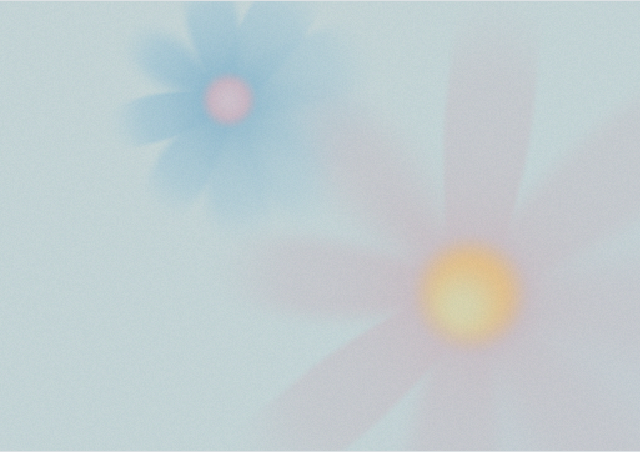
Give the GLSL for this background, as a WebGL 1 fragment shader.

```glsl
precision highp float;
uniform vec2 u_resolution;

const float TAU = 6.2831853;
const vec3 MIST = vec3(0.765, 0.828, 0.836);
const vec3 MIST_SHADE = vec3(0.765, 0.802, 0.822);
const vec3 BORDER = vec3(0.86, 0.88, 0.89);
const vec3 BLUE_TIP = vec3(0.670, 0.790, 0.838);
const vec3 BLUE_ROOT = vec3(0.550, 0.718, 0.800);
const vec3 PINK_TIP = vec3(0.772, 0.768, 0.792);
const vec3 PINK_ROOT = vec3(0.790, 0.715, 0.740);
const vec3 ROSE_RIM = vec3(0.775, 0.705, 0.755);
const vec3 ROSE_HEART = vec3(0.800, 0.755, 0.795);
const vec3 GOLD_RIM = vec3(0.880, 0.748, 0.545);
const vec3 GOLD_HEART = vec3(0.835, 0.822, 0.680);

// Positions and radii in canvas heights
const vec2 BLUE_CENTER = vec2(0.506, 0.779);
const vec2 PINK_CENTER = vec2(1.040, 0.350);
const float BLUE_CORE = 0.056;
const float PINK_CORE = 0.113;
const float TIP_DENSITY = 0.70;
const float GRAIN = 0.030;
const float GRAIN_CELLS = 362.0;
const float BORDER_WIDTH = 0.0022;

float hash(vec2 p) {
  vec3 q = fract(vec3(p.xyx) * 0.1031);
  q += dot(q, q.yzx + 33.33);
  return fract((q.x + q.y) * q.z);
}

float falloff(float inner, float outer, float x) {
  return 1.0 - smoothstep(inner, outer, x);
}

// One petal along the x axis, thinning towards a rounded fading tip
float petal(vec2 q, float len, float halfWidth, float soft) {
  float along = q.x / len;
  float width = halfWidth * mix(0.65, 1.0, smoothstep(0.0, 0.6, along));
  float across = abs(q.y);
  float side = falloff(width - soft, width + soft, across);
  float bulge = across / halfWidth;
  float tip = falloff(0.66, 1.03, along + 0.08 * bulge * bulge);
  float density = mix(1.0, TIP_DENSITY, clamp(along, 0.0, 1.0));
  return side * tip * density * smoothstep(-0.02, 0.06, q.x);
}

// Ring of petals; each vec2 runs from the slim side to the lush side
float petals(vec2 p, float count, float start, float wobble, float lushAt,
             vec2 len, vec2 width, vec2 strength, vec2 soft, vec2 sharpWave) {
  float cover = 0.0;
  for (int i = 0; i < 9; i++) {
    float k = float(i);
    if (k >= count) break;
    float turn = TAU * k / count;
    float angle = start - turn - wobble * sin(turn);
    float lush = 0.5 + 0.5 * cos(TAU * (k - lushAt) / count);
    float sharp = 0.5 + 0.5 * cos(TAU * (k - sharpWave.x) / sharpWave.y);
    vec2 axis = vec2(cos(angle), sin(angle));
    vec2 q = vec2(dot(p, axis), dot(p, vec2(-axis.y, axis.x)));
    float m = petal(q, mix(len.x, len.y, lush), mix(width.x, width.y, lush),
                    mix(soft.x, soft.y, sharp));
    m *= mix(strength.x, strength.y, lush);
    float top = max(cover, m);
    cover = top + 0.5 * min(cover, m) * (1.0 - top);
  }
  return cover;
}

void main() {
  vec2 p = gl_FragCoord.xy / u_resolution.y;
  float aspect = u_resolution.x / u_resolution.y;

  // Misty ground
  float corner = falloff(0.15, 0.75, length(p - vec2(aspect, 0.0)));
  vec3 color = mix(MIST, MIST_SHADE, corner);

  // Blue flower
  vec2 b = p - BLUE_CENTER;
  float rb = length(b);
  float blue = petals(b, 9.0, 2.58, 0.17, 4.2, vec2(0.275, 0.355),
                      vec2(0.050, 0.085), vec2(1.0, 0.62),
                      vec2(0.036, 0.007), vec2(2.0, 6.0));
  blue = max(blue, 0.9 * falloff(0.04, 0.16, rb));
  color = mix(color, mix(BLUE_TIP, BLUE_ROOT, exp(-rb * rb / 0.024)), blue);
  float rose = falloff(BLUE_CORE * 0.60, BLUE_CORE * 1.25, rb);
  vec3 roseColor = mix(ROSE_HEART, ROSE_RIM, smoothstep(0.0, BLUE_CORE, rb));
  color = mix(color, roseColor, rose);

  // Pink flower
  vec2 f = p - PINK_CENTER;
  float rf = length(f);
  float pink = petals(f, 8.0, 1.466, 0.0, 2.3, vec2(0.58, 0.85),
                      vec2(0.086, 0.115), vec2(0.90, 0.65),
                      vec2(0.085, 0.010), vec2(0.0, 5.0));
  pink = max(pink, 0.95 * falloff(0.08, 0.30, rf));
  color = mix(color, mix(PINK_TIP, PINK_ROOT, exp(-rf * rf / 0.040)), pink);
  float gold = falloff(PINK_CORE * 0.55, PINK_CORE * 1.25, rf);
  float heart = length(f + vec2(0.020, 0.032));
  vec3 goldColor = mix(GOLD_HEART, GOLD_RIM, smoothstep(0.01, 0.12, heart));
  color = mix(color, goldColor, gold);

  // Fine tinted grain
  vec2 cell = floor(p * GRAIN_CELLS);
  vec3 tint = vec3(hash(cell), hash(cell + 71.0), hash(cell + 139.0));
  color += GRAIN * (mix(vec3(tint.x), tint, 0.5) - 0.5);

  // Pale lines along the top and bottom
  float edge = min(p.y, 1.0 - p.y);
  color = mix(color, BORDER, falloff(0.5 * BORDER_WIDTH, 1.5 * BORDER_WIDTH, edge));
  gl_FragColor = vec4(color, 1.0);
}
```
